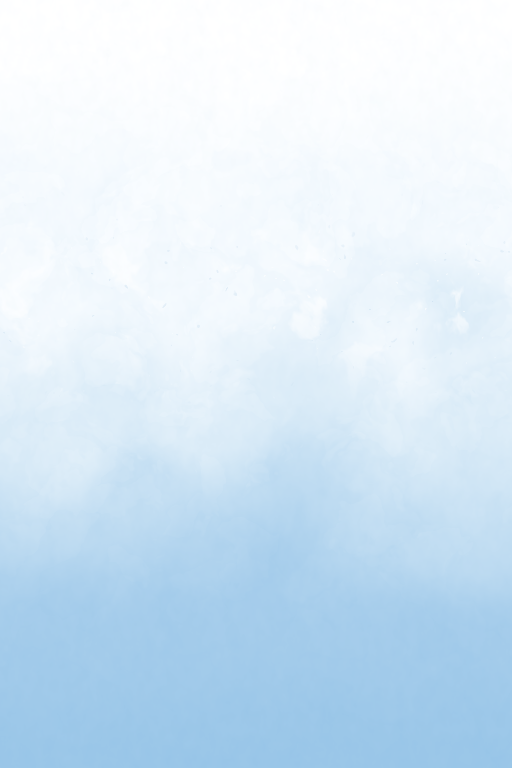
Give the GLSL for this background, as a Shadertoy shader.

```glsl
const vec3 WHITE = vec3(0.996, 0.998, 1.0);
const vec3 MIST = vec3(0.957, 0.979, 0.996);
const vec3 PALE = vec3(0.872, 0.932, 0.974);
const vec3 SKY = vec3(0.755, 0.865, 0.947);
const vec3 BLUE = vec3(0.645, 0.800, 0.920);
const vec3 DEEP = vec3(0.605, 0.778, 0.910);

// Soft patches: centre x, centre y, radius, lift (positive is lighter)
const int PATCHES = 12;
const vec4 PATCH[PATCHES] = vec4[PATCHES](
    vec4(0.79, 0.53, 0.07, 0.10), vec4(0.16, 0.65, 0.10, 0.07),
    vec4(0.42, 0.46, 0.07, 0.06), vec4(0.08, 0.40, 0.07, 0.05),
    vec4(0.93, 0.27, 0.09, 0.05), vec4(0.36, 0.62, 0.08, 0.06),
    vec4(0.50, 0.35, 0.11, -0.05), vec4(0.90, 0.61, 0.09, -0.10),
    vec4(0.60, 0.53, 0.10, -0.04), vec4(0.23, 0.58, 0.07, -0.06),
    vec4(0.20, 0.75, 0.07, -0.10), vec4(0.72, 0.69, 0.09, -0.08));

vec2 hash2(vec2 cell) {
    vec3 q = fract(cell.xyx * vec3(0.1031, 0.1030, 0.0973));
    q += dot(q, q.yzx + 33.33);
    return fract((q.xx + q.yz) * q.zy);
}

float gradientNoise(vec2 p) {
    vec2 cell = floor(p), f = fract(p);
    vec2 w = f * f * f * (f * (f * 6.0 - 15.0) + 10.0);
    vec2 e = vec2(1.0, 0.0);
    float a = dot(hash2(cell) * 2.0 - 1.0, f);
    float b = dot(hash2(cell + e.xy) * 2.0 - 1.0, f - e.xy);
    float c = dot(hash2(cell + e.yx) * 2.0 - 1.0, f - e.yx);
    float d = dot(hash2(cell + e.xx) * 2.0 - 1.0, f - e.xx);
    return mix(mix(a, b, w.x), mix(c, d, w.x), w.y);
}

float fbm(vec2 p, int octaves) {
    float sum = 0.0, amplitude = 0.5;
    for (int i = 0; i < octaves; i++) {
        sum += amplitude * gradientNoise(p);
        p = mat2(0.8, 0.6, -0.6, 0.8) * p * 2.03 + 17.3;
        amplitude *= 0.5;
    }
    return sum;
}

float patchLift(vec2 p, float aspect) {
    float lift = 0.0;
    for (int i = 0; i < PATCHES; i++) {
        vec2 d = (p - PATCH[i].xy * vec2(aspect, 1.0)) / PATCH[i].z;
        lift += PATCH[i].w * exp(-dot(d, d));
    }
    return lift;
}

// Pigment pooled along one ragged side of each overlapping wash
float washEdges(vec2 p, float scale, int layers) {
    float pigment = 0.0;
    for (int i = 0; i < layers; i++) {
        vec2 q = p * scale + float(i) * vec2(7.1, 3.7);
        float field = fbm(q, 5) + 0.08;
        pigment += smoothstep(0.0, 0.025, field) * exp(-max(field, 0.0) * 7.0);
        scale *= 1.5;
    }
    return pigment / float(layers);
}

// Scattered dots, one at most in each grid cell
float specks(vec2 p, float cells, float density) {
    vec2 q = p * cells, cell = floor(q);
    vec2 offset = 0.3 + 0.4 * hash2(cell);
    vec2 choice = hash2(cell + 51.7);
    float radius = mix(0.08, 0.22, choice.y);
    float dotMask = 1.0 - smoothstep(radius * 0.4, radius, length(fract(q) - offset));
    return dotMask * step(choice.x, density);
}

vec3 skyRamp(float h) {
    vec3 colour = mix(DEEP, BLUE, smoothstep(0.0, 0.20, h));
    colour = mix(colour, SKY, smoothstep(0.18, 0.34, h));
    colour = mix(colour, PALE, smoothstep(0.31, 0.46, h));
    colour = mix(colour, MIST, smoothstep(0.45, 0.63, h));
    return mix(colour, WHITE, smoothstep(0.66, 0.98, h));
}

void mainImage(out vec4 fragColor, in vec2 fragCoord) {
    vec2 p = fragCoord / iResolution.y;
    float aspect = iResolution.x / iResolution.y;

    // Ragged drift of the wash
    vec2 drift = vec2(fbm(p * 9.0, 5), fbm(p * 9.0 + 31.4, 5));
    vec2 warped = p + 0.07 * drift;
    float middle = smoothstep(0.10, 0.40, p.y) * (1.0 - smoothstep(0.65, 0.95, p.y));
    float height = p.y + patchLift(warped, aspect);
    height += mix(0.04, 0.12, middle) * fbm(warped * vec2(9.0, 6.0) + 4.2, 5);
    vec3 colour = skyRamp(height);

    // Overlapping wash edges and white blooms
    float edges = washEdges(warped, 5.0, 3);
    colour -= vec3(0.045, 0.025, 0.010) * (edges - 0.25) * mix(0.3, 1.0, middle);
    float band = exp(-pow((p.y - 0.62) / 0.10, 2.0));
    float bloom = smoothstep(0.08, 0.20, fbm(warped * 14.0 + 9.0, 5) + 0.5 * patchLift(warped, aspect));
    colour = mix(colour, WHITE, 0.65 * bloom * band);

    // Fine spatter and paper grain
    colour -= vec3(0.07, 0.045, 0.025) * specks(warped, 75.0, 0.07) * band;
    colour = mix(colour, WHITE, 0.6 * specks(warped + 0.37, 90.0, 0.05) * band);
    float grain = fbm(p * vec2(70.0, 50.0), 3);
    colour += vec3(0.022, 0.014, 0.007) * grain;

    fragColor = vec4(clamp(colour, 0.0, 1.0), 1.0);
}
```
